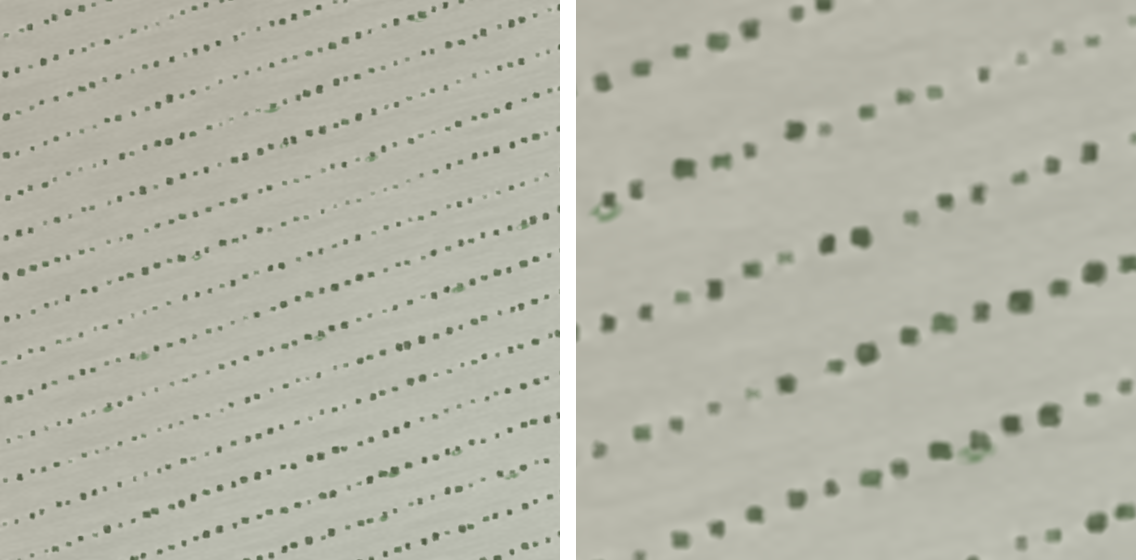
Left: the whole. Right: its middle third, enlarged.
This texture is drawn by a Shadertoy shader. Its source:

```glsl
#define ROW_PITCH 0.0727
#define ROW_START 0.935
#define ROW_SLOPE 0.344
#define PLANT_PITCH 0.0225
#define PLANT_MIN 0.0024
#define PLANT_MAX 0.0066
#define EDGE_SOFTNESS 0.0029
#define WEED_CHANCE 0.022
#define SOIL_WARM vec3(0.700, 0.690, 0.638)
#define SOIL_PALE vec3(0.730, 0.740, 0.692)
#define LEAF_DARK vec3(0.335, 0.375, 0.285)
#define LEAF_GREEN vec3(0.41, 0.52, 0.37)

float hash(vec2 p) {
    vec3 q = fract(vec3(p.xyx) * 0.1031);
    q += dot(q, q.yzx + 33.33);
    return fract((q.x + q.y) * q.z);
}

float noise(vec2 p) {
    vec2 i = floor(p), f = fract(p);
    f = f * f * (3.0 - 2.0 * f);
    return mix(mix(hash(i), hash(i + vec2(1, 0)), f.x),
               mix(hash(i + vec2(0, 1)), hash(i + vec2(1, 1)), f.x), f.y);
}

// Rounded square: between a box and a circle
float blobDistance(vec2 p, vec2 halfSize) {
    float corner = 0.7 * min(halfSize.x, halfSize.y);
    vec2 q = abs(p) - halfSize + corner;
    return length(max(q, 0.0)) + min(max(q.x, q.y), 0.0) - corner;
}

// Soil: diagonal tint, soft streaks along the rows, fine grain
vec3 soilColor(vec2 uv) {
    float tint = smoothstep(0.1, 1.1, 0.5 * (uv.x + 1.0 - uv.y) + 0.12 * noise(uv * 4.0));
    float across = uv.y - 0.25 * uv.x;
    float streaks = noise(vec2(uv.x * 7.0, across * 65.0)) - 0.5;
    streaks += noise(vec2(uv.x * 28.0, across * 150.0) + 40.0) - 0.5;
    float grain = noise(uv * vec2(130.0, 210.0)) - 0.5;
    return mix(SOIL_WARM, SOIL_PALE, tint) + 0.021 * streaks + 0.018 * grain;
}

void mainImage(out vec4 fragColor, in vec2 fragCoord) {
    vec2 uv = fragCoord / iResolution.xy;
    float soft = max(EDGE_SOFTNESS, 0.75 / iResolution.y);
    float row = round((uv.y - ROW_SLOPE * uv.x - ROW_START) / ROW_PITCH);
    float cell = floor(uv.x / PLANT_PITCH);
    vec3 color = soilColor(uv);

    // Planted row: visit the nearest plants along it
    for (float k = -1.0; k <= 1.0; k++) {
        vec2 id = vec2(cell + k + 20.0, row + 60.0);
        float sizeRnd = hash(id + 7.3);
        float shapeRnd = hash(id + 31.7);
        vec2 center;
        center.x = (cell + k + 0.5 + 0.4 * (hash(id) - 0.5)) * PLANT_PITCH;
        center.y = ROW_START + row * ROW_PITCH + ROW_SLOPE * center.x;
        center.y += 0.005 * (hash(id + 13.1) - 0.5);
        center.y += 0.006 * (noise(vec2(center.x * 5.0, id.y * 3.7)) - 0.5);
        vec2 offset = uv - center;

        // Vigour changes slowly along each row and leaves weak stretches
        float vigour = noise(vec2(center.x * 7.0, id.y * 5.3));
        vigour = clamp(0.25 + 0.75 * vigour + 0.12 * (uv.x - uv.y), 0.0, 1.0);
        float growth = clamp(vigour * (0.35 + 0.95 * sizeRnd), 0.0, 1.0);
        float radius = mix(PLANT_MIN, PLANT_MAX, growth);

        // Pale broken ground beside the plant
        float halo = exp(-dot(offset, offset) / 0.00011);
        color += 0.085 * halo * (noise(uv * 150.0 + 9.0) - 0.2);

        // Weed patch just below the row
        if (hash(id + 57.9) < WEED_CHANCE) {
            vec2 weedOffset = offset + vec2(0.002, 0.007);
            weedOffset.y -= 0.2 * weedOffset.x;
            vec2 weedSize = vec2(0.010 + 0.007 * shapeRnd, 0.0075);
            float weed = 1.0 - smoothstep(0.35, 1.1, length(weedOffset / weedSize));
            weed *= smoothstep(0.0, 0.65, noise(uv * 140.0));
            color = mix(color, LEAF_GREEN, 0.85 * weed);
        }

        // Plant
        vec2 halfSize = radius * vec2(0.85 + 0.35 * shapeRnd, 1.15 - 0.3 * shapeRnd);
        float dist = blobDistance(offset, halfSize) + 0.002 * (noise(uv * 200.0) - 0.5);
        float cover = 1.0 - smoothstep(-soft, soft, dist);
        cover *= mix(0.5, 0.95, smoothstep(0.05, 0.5, growth));
        vec3 leaf = mix(LEAF_DARK, LEAF_GREEN, 0.5 * shapeRnd * shapeRnd);
        leaf += 0.12 * (noise(uv * 190.0 + 70.0) - 0.5);
        color = mix(color, leaf, cover);
    }
    fragColor = vec4(color, 1.0);
}
```
